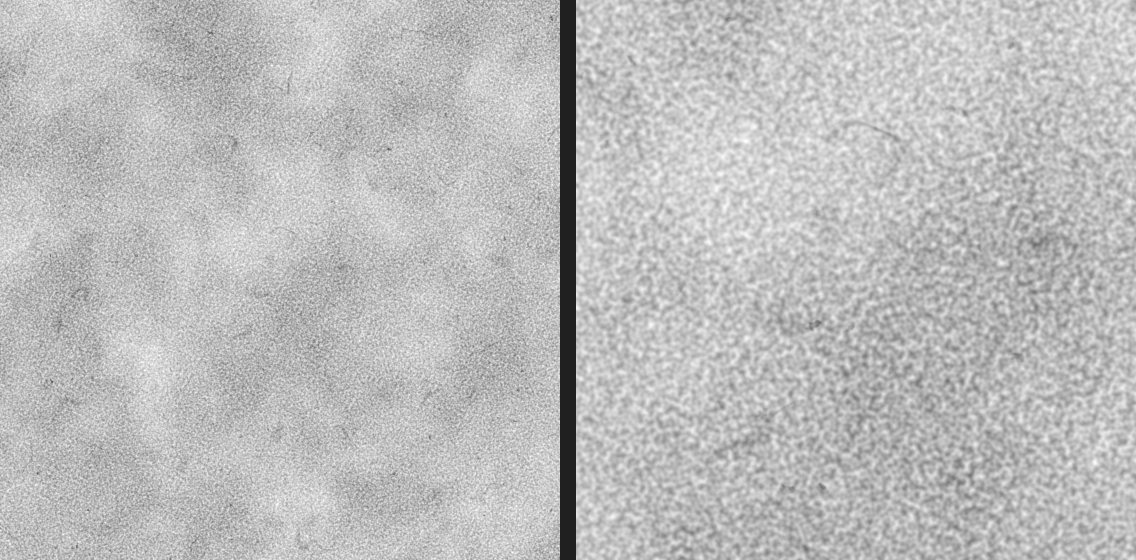
Left, the full canvas; right, a detail of the centre.
Give the GLSL for this texture, as a WebGL 2 fragment shader.

```glsl
#version 300 es
precision highp float;
// Pale grey concrete: cloudy mottling, fine sandy grain, dark pits and broken hairline cracks.

uniform vec2 u_resolution;
out vec4 fragColor;

const float TAU = 6.28318;
const float BASE_GREY = 0.75;

// Integer hash giving two values in 0..1 for a lattice cell
vec2 hash2(vec2 cell) {
    uvec2 v = uvec2(ivec2(cell)) * 1664525u + 1013904223u;
    v.x += v.y * 1664525u;
    v.y += v.x * 1664525u;
    v ^= v >> 16u;
    v.x += v.y * 1664525u;
    v.y += v.x * 1664525u;
    v ^= v >> 16u;
    return vec2(v >> 8u) / 16777216.0;
}

mat2 rotation(float angle) {
    float c = cos(angle), s = sin(angle);
    return mat2(c, s, -s, c);
}

float cornerSlope(vec2 cell, vec2 offset) {
    float angle = TAU * hash2(cell).x;
    return dot(vec2(cos(angle), sin(angle)), offset);
}

// Gradient noise, roughly -0.7..0.7
float gradientNoise(vec2 p) {
    vec2 i = floor(p), f = p - i;
    vec2 w = f * f * f * (f * (f * 6.0 - 15.0) + 10.0);
    vec2 e = vec2(1.0, 0.0);
    float low = mix(cornerSlope(i, f), cornerSlope(i + e.xy, f - e.xy), w.x);
    float high = mix(cornerSlope(i + e.yx, f - e.yx), cornerSlope(i + e.xx, f - e.xx), w.x);
    return mix(low, high, w.y);
}

float fbm(vec2 p, int octaves, float gain) {
    float sum = 0.0, amplitude = 1.0;
    for (int k = 0; k < octaves; k++) {
        sum += amplitude * gradientNoise(p);
        p = rotation(0.6) * p * 2.03 + 17.3;
        amplitude *= gain;
    }
    return sum;
}

vec2 warp(vec2 p, float frequency, float amount) {
    vec2 q = p * frequency;
    return p + amount * vec2(gradientNoise(q + 31.7), gradientNoise(q + 83.1));
}

// Sand grain from two close, differently turned scales
float sandGrain(vec2 uv) {
    return 0.20 * gradientNoise(rotation(0.5) * uv * 205.0)
         + 0.18 * gradientNoise(rotation(1.2) * uv * 318.0 + 47.0);
}

// Ragged, stretched spots, at most one per cell; radius is a share of the cell
float scatteredPits(vec2 p, float density, float radius, float softness) {
    vec2 home = floor(p);
    float raggedness = 0.7 * gradientNoise(p * 5.0 / sqrt(radius));
    float pits = 0.0;
    for (int y = -1; y <= 1; y++) {
        for (int x = -1; x <= 1; x++) {
            vec2 cell = home + vec2(x, y);
            vec2 place = hash2(cell);
            vec2 kind = hash2(cell + 211.0);
            vec2 traits = hash2(cell + 509.0);
            vec2 offset = rotation(TAU * traits.x) * (p - cell - place);
            float size = radius * mix(0.4, 1.0, traits.y);
            float d = length(offset * vec2(0.8, 1.7)) / size + raggedness;
            float spot = 1.0 - smoothstep(1.0 - softness, 1.0 + 0.5 * softness, d);
            pits = max(pits, spot * step(kind.x, density) * mix(0.3, 1.0, kind.y));
        }
    }
    return pits;
}

// Thin zero-lines of warped noise, kept only in scattered patches
float hairlines(vec2 uv, float frequency, float width, float seed) {
    vec2 p = rotation(-0.7) * warp(uv, 28.0, 0.025) * vec2(0.7, 1.0);
    float line = abs(gradientNoise(p * frequency + seed));
    float patches = smoothstep(0.12, 0.42, gradientNoise(uv * 11.0 + seed * 3.0));
    return patches * (1.0 - smoothstep(0.0, width * frequency, line));
}

void main() {
    vec2 uv = gl_FragCoord.xy / min(u_resolution.x, u_resolution.y);

    // Cloudy stains
    float clouds = fbm(warp(uv, 6.0, 0.05) * 4.3 + 9.0, 6, 0.66);
    float grey = BASE_GREY + 0.125 * clouds;

    // Grain is a little stronger in the darker stains
    grey += sandGrain(uv) * (1.0 - 0.3 * clouds);

    // Soft smudges, then small sharp pits
    grey -= 0.10 * scatteredPits(uv * 13.0 + 5.0, 0.30, 0.24, 0.9);
    grey -= 0.17 * scatteredPits(uv * 34.0 + 60.0, 0.22, 0.15, 0.6);
    grey -= 0.32 * scatteredPits(uv * 20.0 + 140.0, 0.07, 0.09, 0.5);

    // Dark cracks and faint pale veins
    grey -= 0.13 * hairlines(uv, 10.0, 0.0026, 3.7);
    grey += 0.06 * hairlines(uv, 8.0, 0.005, 21.4);

    fragColor = vec4(vec3(clamp(grey, 0.0, 1.0)), 1.0);
}
```
